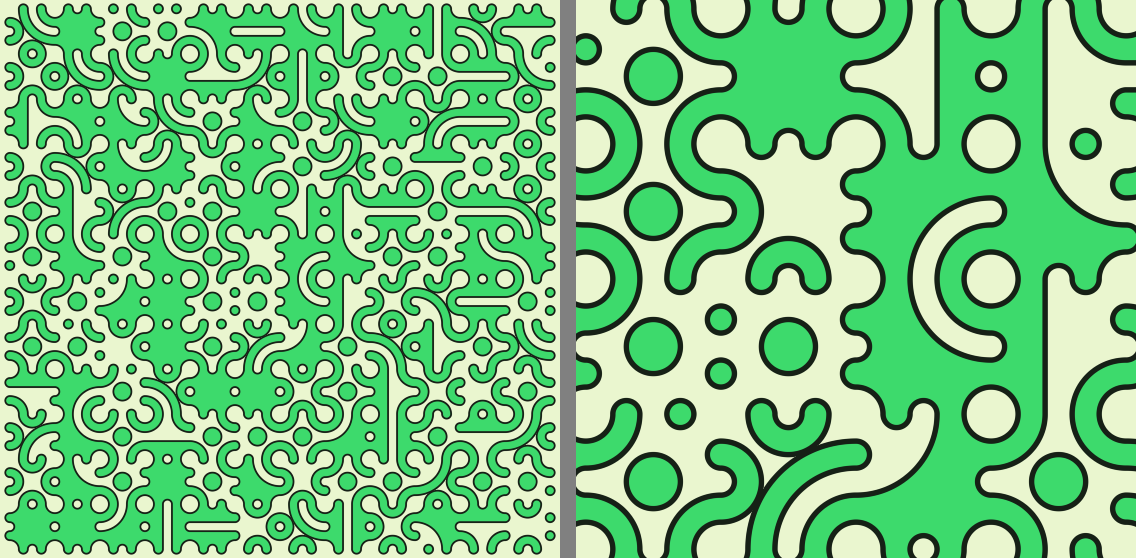
Left: the whole. Right: its middle third, enlarged.
Write a Shadertoy shader that draws this pattern.

```glsl
// Outlined green labyrinth of random square tiles with two ribbon ports on each side.

const vec3 CREAM = vec3(0.918, 0.965, 0.812);
const vec3 GREEN = vec3(0.240, 0.855, 0.425);
const vec3 INK = vec3(0.085, 0.125, 0.085);

const float TILES = 12.0;       // tiles along each side
const float TILE_SIZE = 0.0807; // in canvas heights
const float RIBBON = 0.1;       // half width of ribbons and channels
const float OUTLINE = 0.020;    // half width of the ink line

float hash(vec2 cell, float salt) {
    vec3 v = fract(vec3(cell.xyx + salt * 7.31) * vec3(0.1031, 0.1130, 0.0973));
    v += dot(v, v.yzx + 33.33);
    return fract((v.x + v.y) * v.z);
}

vec2 quarterTurn(vec2 p, float turns) {
    if (turns >= 2.0) p = -p;
    return mod(turns, 2.0) > 0.5 ? vec2(-p.y, p.x) : p;
}

float ring(vec2 p, vec2 center, float radius) {
    return abs(length(p - center) - radius) - RIBBON;
}

// Round ribbon ends, two on every side of a tile
float portDots(vec2 p) {
    vec2 q = abs(p);
    return min(length(q - vec2(0.2, 0.5)), length(q - vec2(0.5, 0.2))) - RIBBON;
}

// Solid tile with holes at its corners and side midpoints
float solidBody(vec2 p) {
    vec2 q = abs(p);
    float cornerHole = length(q - 0.5) - 0.2;
    float sideHole = min(length(q - vec2(0.5, 0.0)), length(q - vec2(0.0, 0.5))) - RIBBON;
    return -min(cornerHole, sideHole);
}

// Ribbons bending around the corners, some left out
float cornerLinks(vec2 p, vec2 cell, float openChance) {
    bool isOpen = hash(cell + 0.37 * sign(p), 3.0) < openChance;
    return isOpen ? 1.0 : ring(abs(p), vec2(0.5), 0.3);
}

// Ribbons arching over the side midpoints, some left out
float sideCaps(vec2 p, vec2 cell, float openChance) {
    vec2 side = abs(p.x) > abs(p.y) ? vec2(sign(p.x), 0.0) : vec2(0.0, sign(p.y));
    bool isOpen = hash(cell + 0.37 * side, 5.0) < openChance;
    return isOpen ? 1.0 : ring(p, 0.5 * side, 0.2);
}

// Signed distance to the green parts of one tile
float tileDistance(vec2 p, vec2 cell) {
    float kind = hash(cell, 1.0);
    float variant = hash(cell, 4.0);
    float ends = portDots(p);
    p = quarterTurn(p, floor(4.0 * hash(cell, 2.0)));
    vec2 pivot = vec2(-0.5);
    float shape;

    if (kind < 0.35) {          // crossing channels around a disc
        shape = min(cornerLinks(p, cell, 0.45), length(p) - 0.2);
    } else if (kind < 0.47) {   // diagonal channels between arches
        shape = sideCaps(p, cell, 0.15);
    } else if (kind < 0.62) {   // straight channel, at times with a branch
        bool branch = variant < 0.3 && p.x < 0.0;
        shape = branch ? cornerLinks(p, cell, 0.2)
                       : max(solidBody(p), RIBBON - abs(p.x));
    } else if (kind < 0.77) {   // curved channel through a solid tile
        shape = max(solidBody(p), 0.6 - length(p - pivot));
        if (variant < 0.7) shape = min(shape, ring(p, pivot, 0.3));
    } else if (kind < 0.93) {   // concentric ribbons and two arches
        shape = ring(p, pivot, 0.7);
        shape = min(shape, ring(p, vec2(0.5, 0.0), 0.2));
        shape = min(shape, ring(p, vec2(0.0, 0.5), 0.2));
        if (variant < 0.7) shape = min(shape, ring(p, pivot, 0.3));
    } else {                    // solid tile
        shape = solidBody(p);
    }
    return min(shape, ends);
}

void mainImage(out vec4 fragColor, in vec2 fragCoord) {
    float pixel = 1.0 / (TILE_SIZE * iResolution.y);
    vec2 grid = (fragCoord - 0.5 * iResolution.xy) * pixel + 0.5 * TILES;

    // Beyond the border only the ribbon ends remain
    vec2 cell = clamp(floor(grid), 0.0, TILES - 1.0);
    vec2 p = grid - cell - 0.5;
    bool outside = max(abs(p.x), abs(p.y)) > 0.5;
    float d = outside ? portDots(p) : tileDistance(p, cell);

    // Fill and outline
    float soft = 0.65 * pixel;
    vec3 color = mix(GREEN, CREAM, smoothstep(-soft, soft, d));
    float ink = 1.0 - smoothstep(-soft, soft, abs(d) - OUTLINE);
    fragColor = vec4(mix(color, INK, ink), 1.0);
}
```
